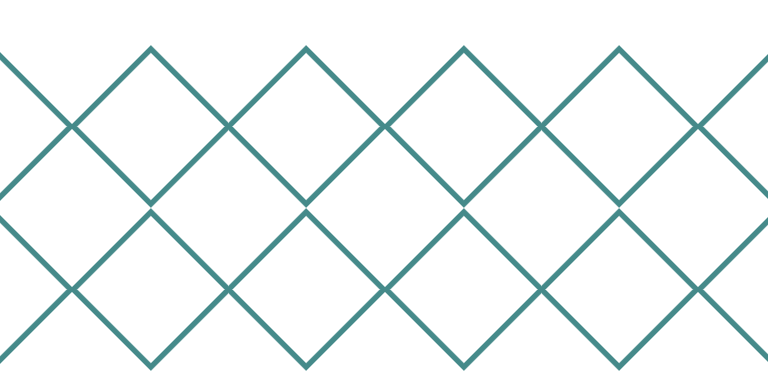
Reproduce this pattern procedurally as a Shadertoy shader.

```glsl
// Two rows of teal outlined diamonds on white, crossing at their side corners.

const vec3 PAPER = vec3(1.0);
const vec3 TEAL = vec3(0.27, 0.54, 0.54);

// All lengths are fractions of the canvas height.
const float PAIR_PERIOD = 0.8151;   // width of a tile of two diamonds
const float PAIR_EDGE = 1.0026;     // x of a boundary between tiles
const float PAIR_OFFSET = 0.2021;   // diamond centre from tile centre
const float ROW_PERIOD = 0.4245;
const float ROW_BASE = 0.2461;      // centre of the lower row
const float ROW_COUNT = 2.0;
const float DIAMOND_RADIUS = 0.2018;
const float STROKE_WIDTH = 0.0140;

// Distance from the centre of the nearest diamond in a horizontal pair.
float foldPairs(float x, float edge, float period, float offset) {
    float fromTileCentre = mod(x - edge, period) - 0.5 * period;
    return abs(abs(fromTileCentre) - offset);
}

// Distance from the centre of the nearest row, limited to count rows.
float foldRows(float y, float base, float period, float count) {
    float row = clamp(round((y - base) / period), 0.0, count - 1.0);
    return abs(y - base - row * period);
}

// Distance to a diamond outline with sharp mitred corners.
float diamondOutline(vec2 p, float radius) {
    return abs(abs(p.x) + abs(p.y) - radius) * inversesqrt(2.0);
}

// Antialiased coverage of a stroke, from the distance to its centre line.
float strokeCoverage(float dist, float width, float pixel) {
    return clamp(0.5 + (0.5 * width - dist) / pixel, 0.0, 1.0);
}

void mainImage(out vec4 fragColor, in vec2 fragCoord) {
    float pixel = 1.0 / iResolution.y;
    vec2 uv = fragCoord * pixel;

    // Fold the canvas into one diamond cell
    vec2 cell = vec2(foldPairs(uv.x, PAIR_EDGE, PAIR_PERIOD, PAIR_OFFSET),
                     foldRows(uv.y, ROW_BASE, ROW_PERIOD, ROW_COUNT));

    // Stroke the outline
    float dist = diamondOutline(cell, DIAMOND_RADIUS);
    float ink = strokeCoverage(dist, STROKE_WIDTH, 1.2 * pixel);
    fragColor = vec4(mix(PAPER, TEAL, ink), 1.0);
}
```
